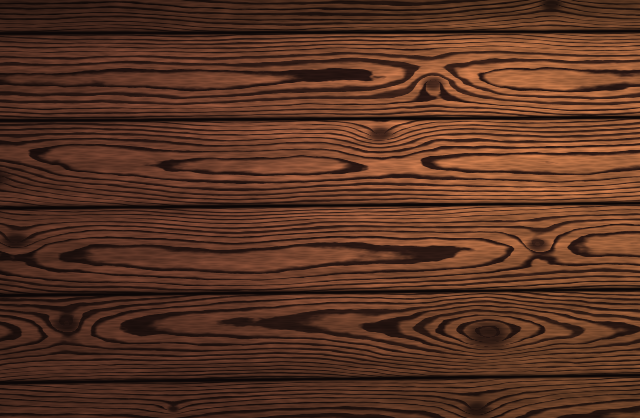
Write a Shadertoy shader that draws this texture.

```glsl
// Dark stained timber: horizontal planks with arched growth rings and knots.
// Rings are contours of a height field (arch + layered sines + knot bumps),
// coloured as early and late wood, then worn by stretched cellular fibres.

const float PLANK_HEIGHT = 0.209;    // all lengths in canvas heights
const float FIRST_SEAM = 0.084;
const float SEAM_TILT = 0.013;
const float SEAM_WIDTH = 0.0032;
const float ARCH_RINGS = 6.0;        // evenly spaced rings across a plank
const float EDGE_RINGS = 17.0;       // extra rings crowding to the edges
const float FIBRE_DEPTH = 0.30;
const vec2 FIBRE_SCALE = vec2(24.0, 190.0);
const vec2 LIGHT_CENTRE = vec2(1.22, 0.68);

const vec3 SEAM_COLOUR = vec3(0.045, 0.025, 0.025);
const vec3 LATE_WOOD = vec3(0.135, 0.072, 0.060);
const vec3 RED_WOOD = vec3(0.50, 0.285, 0.205);
const vec3 GOLD_WOOD = vec3(0.60, 0.365, 0.225);

// Knots: centre x, centre y, size, ring lift
const int KNOT_COUNT = 10;
const vec4 KNOTS[KNOT_COUNT] = vec4[](
    vec4(0.036, 0.424, 0.045, 3.5), vec4(1.286, 0.414, 0.038, 3.5),
    vec4(0.160, 0.225, 0.050, 4.5), vec4(1.170, 0.200, 0.080, -5.5),
    vec4(1.036, 0.800, 0.040, 4.5), vec4(0.910, 0.680, 0.045, 5.0),
    vec4(1.140, 0.020, 0.050, 4.0), vec4(0.414, 0.022, 0.020, 2.0),
    vec4(1.320, 0.990, 0.040, 3.0), vec4(-0.02, 0.575, 0.060, 4.0));

vec2 hash2(vec2 p) {
    vec3 q = fract(p.xyx * vec3(0.1031, 0.1030, 0.0973));
    q += dot(q, q.yzx + 33.33);
    return fract((q.xx + q.yz) * q.zy);
}

// Layered, rotated sines, roughly -1 to 1
float waves(vec2 p) {
    float sum = 0.0, amplitude = 0.5;
    for (int i = 0; i < 5; i++) {
        sum += amplitude * sin(p.x + 1.7 * sin(p.y + float(i)));
        p = mat2(1.2, 1.1, -1.1, 1.2) * p + 2.3;
        amplitude *= 0.6;
    }
    return sum;
}

// Distance to the nearest scattered cell point
float cellular(vec2 p) {
    vec2 cell = floor(p);
    float nearest = 2.0;
    for (int j = -1; j <= 1; j++)
        for (int i = -1; i <= 1; i++) {
            vec2 c = cell + vec2(i, j);
            nearest = min(nearest, length(c + hash2(c) - p));
        }
    return nearest;
}

// Height in planks, counted up from the lowest seam
float plankCoord(vec2 p) {
    float tilt = SEAM_TILT * (1.0 - 0.8 * p.y) * p.x;
    return (p.y - FIRST_SEAM - tilt) / PLANK_HEIGHT;
}

// Returns the ring height field and the darkness of knot cores
vec2 growthField(vec2 p, float plank, float v) {
    float seed = plank * 17.3;
    float pith = 0.5 + 0.16 * waves(vec2(p.x * 1.5 + seed, seed));
    float across = v - pith;
    float rings = ARCH_RINGS * sqrt(across * across + 0.01)
                + EDGE_RINGS * across * across;
    rings += 0.85 * waves(vec2(p.x * 2.2, v * 2.0) + seed);
    rings += 0.20 * waves(vec2(p.x * 9.0, v * 9.0) + seed);
    rings += 0.06 * waves(vec2(p.x * 50.0, v * 30.0) + seed);
    float core = 0.0;
    for (int i = 0; i < KNOT_COUNT; i++) {
        vec4 knot = KNOTS[i];
        if (floor(plankCoord(knot.xy)) != plank) continue;
        vec2 d = (p - knot.xy) * vec2(0.6, 1.0);
        float r = length(d) / knot.z;
        r *= 1.0 + 0.12 * waves(d * 40.0 + seed);
        rings += knot.w * exp(-sqrt(r * r + 0.02));
        core = max(core, 1.0 - smoothstep(0.15, 0.6, r));
    }
    return vec2(rings, core);
}

void mainImage(out vec4 fragColor, in vec2 fragCoord) {
    vec2 p = fragCoord / iResolution.y;
    float pixel = 1.0 / iResolution.y;
    float height = plankCoord(p);
    float plank = floor(height);
    float v = height - plank;

    // Late wood: a slow rise to a dark line, then a crisp end
    vec2 field = growthField(p, plank, v);
    float phase = fract(field.x);
    float blur = clamp(fwidth(field.x), 0.04, 1.0);
    float ringHash = hash2(vec2(floor(field.x) + 40.0, plank + 9.0)).x;
    float start = 0.30 + 0.26 * ringHash + 0.12 * waves(p * vec2(5.0, 16.0));
    float late = smoothstep(start, start + 0.22 + 0.5 * blur, phase);
    late *= 1.0 - smoothstep(1.0 - max(0.10, min(blur, 0.4)), 1.0, phase);
    late = mix(late, 0.42, smoothstep(0.45, 1.0, blur));
    late = max(late * (0.82 + 0.18 * ringHash), 0.8 * field.y);

    // Early wood: red to gold, with streaks and fine fibres
    float goldness = smoothstep(0.3, 1.35, p.x + 0.25 * (p.y - 0.5));
    vec3 colour = mix(RED_WOOD, GOLD_WOOD, goldness);
    colour *= 1.0 + 0.13 * waves(vec2(p.x * 4.0, v * 12.0) + plank * 5.0);
    colour = mix(colour, LATE_WOOD, late);
    float fibre = cellular(p * FIBRE_SCALE) - 0.45;
    colour *= 1.0 + FIBRE_DEPTH * fibre + 0.07 * waves(p * vec2(30.0, 150.0));

    // Light pool, fading to the corners
    vec2 away = (p - LIGHT_CENTRE) * vec2(0.85, 1.6);
    float light = mix(0.50, 1.16, exp(-1.3 * dot(away, away)));
    colour *= light * mix(0.62, 1.0, smoothstep(0.98, 0.88, p.y));

    // Seams: dark gap, shaded edges and a worn upper lip
    float gap = min(v, 1.0 - v) * PLANK_HEIGHT;
    float wear = 0.0008 * waves(vec2(p.x * 14.0, plank * 3.0));
    colour *= mix(0.5, 1.0, smoothstep(0.0, 0.014, gap));
    float lip = (1.0 - v) * PLANK_HEIGHT - 0.007;
    colour *= 1.0 + 0.25 * exp(-lip * lip * 90000.0);
    float seam = 1.0 - smoothstep(-pixel, pixel, gap - SEAM_WIDTH - wear);
    fragColor = vec4(mix(colour, SEAM_COLOUR, seam), 1.0);
}
```
